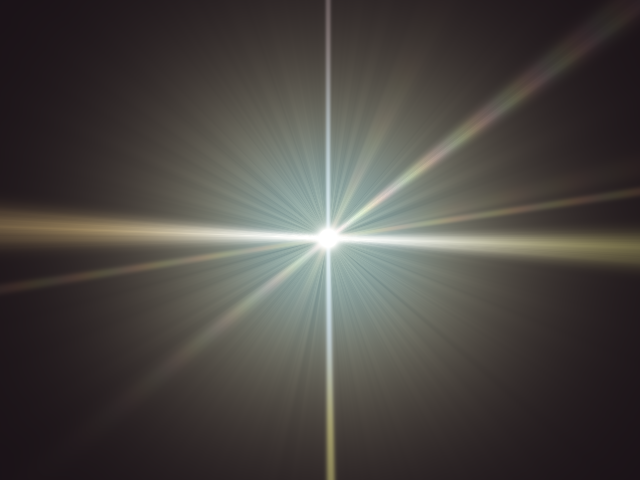
Reproduce this background procedurally as a WebGL 2 fragment shader.

```glsl
#version 300 es
precision highp float;
// A white star flare with tapering light rays over a soft grey-green glow.

uniform vec2 u_resolution;
out vec4 fragColor;

const vec2 STAR = vec2(0.017, 0.0035);
const float PI = 3.14159265;

const vec3 NIGHT = vec3(0.098, 0.068, 0.088);
const vec3 WARM_GLOW = vec3(0.50, 0.51, 0.39);
const vec3 COOL_GLOW = vec3(0.53, 0.64, 0.57);
const vec3 WHITE = vec3(1.0, 1.0, 0.97);
const vec3 AMBER = vec3(1.0, 0.83, 0.48);
const vec3 LIME = vec3(0.98, 0.95, 0.50);
const vec3 ICE = vec3(0.78, 0.90, 1.0);
const vec3 MAUVE = vec3(0.90, 0.80, 0.82);
const vec3 SAND = vec3(1.0, 0.92, 0.72);

vec2 hashGradient(vec2 cell) {
  vec2 h = vec2(dot(cell, vec2(127.1, 311.7)), dot(cell, vec2(269.5, 183.3)));
  return 2.0 * fract(sin(h) * 43758.5) - 1.0;
}

float gradientNoise(vec2 p) {
  vec2 i = floor(p), f = fract(p);
  vec2 u = f * f * f * (f * (f * 6.0 - 15.0) + 10.0);
  vec2 e = vec2(0.0, 1.0);
  float low = mix(dot(hashGradient(i), f),
                  dot(hashGradient(i + e.yx), f - e.yx), u.x);
  float high = mix(dot(hashGradient(i + e.xy), f - e.xy),
                   dot(hashGradient(i + e.yy), f - e.yy), u.x);
  return mix(low, high, u.y);
}

// Noise that varies only with direction, so it forms radial streaks.
float streaks(vec2 dir, float frequency) {
  float sum = 0.0, weight = 0.6;
  for (int i = 0; i < 3; i++) {
    sum += weight * gradientNoise(dir * frequency + float(i) * 17.3);
    frequency *= 2.1;
    weight *= 0.65;
  }
  return sum;
}

// A wedge of light leaving the origin, widening by spread and fading by reach.
float ray(vec2 p, float angle, float base, float spread, float reach) {
  vec2 axis = vec2(cos(angle), sin(angle));
  float along = dot(p, axis);
  float across = dot(p, vec2(-axis.y, axis.x));
  float width = base + spread * max(along, 0.0);
  float profile = exp(-pow(abs(across) / width, 2.4));
  return profile * exp(-max(along, 0.0) / reach) * smoothstep(-0.005, 0.02, along);
}

vec3 screen(vec3 below, vec3 light) {
  return 1.0 - (1.0 - below) * (1.0 - clamp(light, 0.0, 1.0));
}

// Faint spectral tint that drifts with distance.
vec3 prism(float r) {
  return 1.0 + 0.13 * cos(48.0 * r + vec3(0.0, 2.1, 4.2));
}

void main() {
  vec2 p = (gl_FragCoord.xy - 0.5 * u_resolution) / u_resolution.y - STAR;
  float r = length(p);
  vec2 dir = p / max(r, 0.0001);
  float fine = streaks(dir, 13.0);

  // Wide glow with soft radial streaks and a cool inner halo
  float glow = exp(-dot(p * vec2(0.96, 1.02), p * vec2(0.96, 1.02)) / 0.150);
  float streakFade = smoothstep(0.01, 0.08, r) * exp(-r / 0.16);
  vec3 color = NIGHT + glow * mix(WARM_GLOW, COOL_GLOW, glow * glow);
  float halo = exp(-pow((r - 0.12) / 0.09, 2.0));
  color += halo * vec3(-0.035, -0.005, 0.03);
  color += fine * streakFade * vec3(0.30, 0.27, 0.22);

  // Broad horizontal beams
  float texture1 = 1.0 + 0.35 * streaks(dir, 45.0);
  vec3 leftTint = mix(WHITE, AMBER, smoothstep(0.08, 0.55, r));
  vec3 rightTint = mix(WHITE, LIME, smoothstep(0.08, 0.65, r));
  float leftBeam = 0.86 * ray(p, PI - 0.036, 0.008, 0.049, 0.62) * texture1;
  leftBeam += 0.25 * ray(p, PI - 0.042, 0.006, 0.012, 0.45);
  float rightBeam = 0.84 * ray(p, -0.036, 0.008, 0.046, 0.60) * texture1;
  rightBeam += 0.22 * ray(p, -0.022, 0.006, 0.012, 0.45);
  color = screen(color, leftTint * leftBeam);
  color = screen(color, rightTint * rightBeam);

  // Slim vertical beams
  vec3 upTint = mix(ICE, MAUVE, smoothstep(0.2, 0.45, r));
  vec3 downTint = mix(ICE, LIME, smoothstep(0.18, 0.42, r));
  color = screen(color, upTint * 0.85 * ray(p, 0.5 * PI, 0.0045, 0.003, 0.48));
  color = screen(color, downTint * 0.88 * ray(p, -0.5 * PI + 0.011, 0.0045, 0.010, 0.75));

  // Diagonal rays, brighter toward the upper right
  float diagonal = 0.82 * ray(p, 0.655, 0.005, 0.042, 0.32) * texture1;
  diagonal += 0.20 * ray(p, 0.635, 0.003, 0.012, 0.35);
  diagonal += 0.85 * ray(p, PI + 0.685, 0.006, 0.036, 0.16);
  color = screen(color, SAND * prism(r) * diagonal);

  // Thin side rays and short sparks
  float thin = 0.44 * ray(p, 0.149, 0.004, 0.009, 0.50);
  thin += 0.16 * ray(p, 0.225, 0.005, 0.035, 0.40);
  thin += 0.46 * ray(p, PI + 0.154, 0.004, 0.011, 0.42);
  thin += 0.55 * ray(p, 1.13, 0.004, 0.055, 0.13);
  thin += 0.70 * ray(p, PI + 1.17, 0.005, 0.040, 0.055);
  color = screen(color, AMBER * prism(r) * thin);

  // Burning core and its bloom
  float core = 1.5 * exp(-pow(r / 0.022, 2.0)) + 0.50 * exp(-r / 0.028);
  color = screen(color, WHITE * core);

  fragColor = vec4(clamp(color, 0.0, 1.0), 1.0);
}
```
